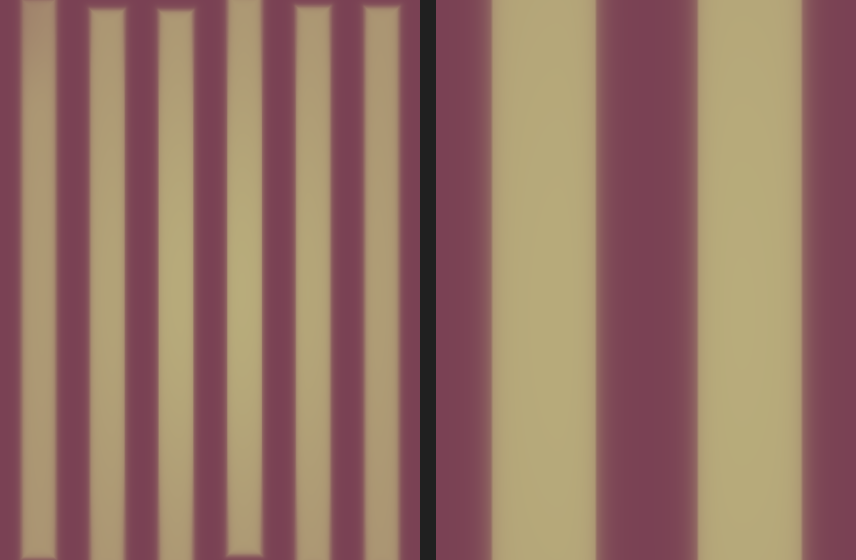
Left, the full canvas; right, a detail of the centre.
Write a Shadertoy shader that draws this pattern.

```glsl
const vec3 GROUND = vec3(0.478, 0.255, 0.328);
const vec3 CREAM = vec3(0.722, 0.675, 0.482);

const int COLUMNS = 6;
const float FIRST_CENTER = 0.0922;   // lengths are fractions of the canvas width
const float PERIOD = 0.1634;
const float HALF_WIDTH = 0.0412;
const float HALF_LENGTH = 0.5;       // fraction of the canvas height
const float COLUMN_SHIFT[COLUMNS] = float[](0.002, -0.016, -0.018, 0.008, -0.011, -0.012);

const float GLOW = 0.45;             // strength just outside an edge
const float GLOW_REACH = 0.0075;
const float SHADE_REACH = 0.0065;
const vec2 SHADE_RANGE = vec2(0.20, 0.48);    // inner edge shade, middle to sides
const vec2 BLUR_RANGE = vec2(0.0012, 0.0060); // edge blur, middle to sides

const vec2 LIGHT_CENTER = vec2(0.53, 0.48);
const vec2 LIGHT_FALLOFF = vec2(7.0, 6.0);
const float FADE = 0.23;
const float CORNER_WEAR = 0.15;

float boxDistance(vec2 p, vec2 halfSize) {
    vec2 q = abs(p) - halfSize;
    return length(max(q, 0.0)) + min(max(q.x, q.y), 0.0);
}

// Soft strip: a firm step between an inner shade and an outer glow
float stripCover(float d, float softness) {
    float blur = mix(BLUR_RANGE.x, BLUR_RANGE.y, softness);
    blur = max(blur, 0.75 / iResolution.x);
    float shade = mix(SHADE_RANGE.x, SHADE_RANGE.y, softness);
    float inside = 1.0 - shade * exp(min(d, 0.0) / SHADE_REACH);
    float outside = GLOW * exp(-max(d, 0.0) / GLOW_REACH);
    return mix(inside, outside, smoothstep(-blur, blur, d));
}

// Strips fade toward the ground away from the light, most at the upper left
float stripStrength(vec2 uv) {
    vec2 offset = uv - LIGHT_CENTER;
    float falloff = 1.0 - exp(-dot(offset * offset, LIGHT_FALLOFF));
    float corner = smoothstep(0.78, 1.0, uv.y) * (1.0 - smoothstep(0.06, 0.2, uv.x));
    return 1.0 - FADE * falloff - CORNER_WEAR * corner;
}

void mainImage(out vec4 fragColor, in vec2 fragCoord) {
    vec2 uv = fragCoord / iResolution.xy;
    float aspect = iResolution.y / iResolution.x;

    // Nearest column and the distance to its strip
    float column = clamp(round((uv.x - FIRST_CENTER) / PERIOD), 0.0, float(COLUMNS - 1));
    vec2 center = vec2(FIRST_CENTER + column * PERIOD, 0.5 + COLUMN_SHIFT[int(column)]);
    vec2 local = (uv - center) * vec2(1.0, aspect);
    float d = boxDistance(local, vec2(HALF_WIDTH, HALF_LENGTH * aspect));

    // Edges soften away from the middle of the canvas
    vec2 spread = abs(uv - 0.5) * 2.0;
    float softness = smoothstep(0.15, 1.0, max(spread.x, spread.y * spread.y));

    float cover = stripCover(d, softness) * stripStrength(uv);
    fragColor = vec4(mix(GROUND, CREAM, cover), 1.0);
}
```
